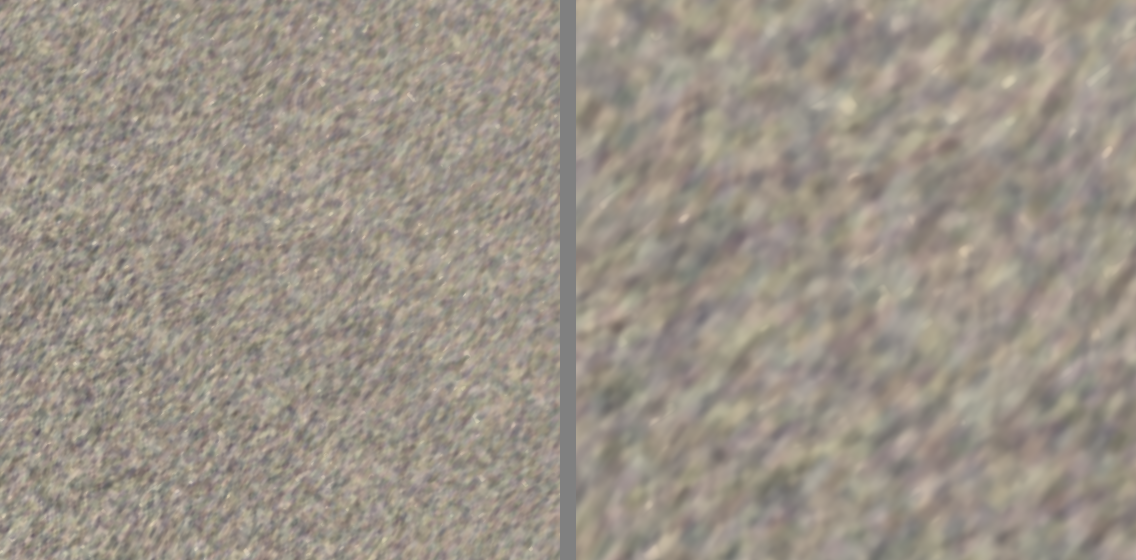
Left, the full canvas; right, a detail of the centre.
Write a WebGL 2 fragment shader that draws this texture.

```glsl
#version 300 es
precision highp float;

uniform vec2 u_resolution;
out vec4 fragColor;

// Colour
const vec3 BASE_COLOR = vec3(0.609, 0.576, 0.533);
const vec3 TONE_TINT = vec3(1.0, 0.95, 0.76);
const vec3 WARM_AXIS = vec3(0.020, 0.002, -0.022);
const vec3 ROSE_AXIS = vec3(0.014, -0.013, 0.014);
const vec3 FLECK_COLOR = vec3(0.11, 0.10, 0.08);

// Grain cells: count per canvas along and across the streaks
const vec2 LONG_GRAIN = vec2(58.0, 112.0);
const vec2 SHORT_GRAIN = vec2(78.0, 128.0);
const vec2 FINE_GRAIN = vec2(135.0, 205.0);
const vec2 TINT_GRAIN = vec2(62.0, 98.0);
const vec2 FLECK_GRAIN = vec2(72.0, 100.0);
const float STEEP_ANGLE = 0.98;
const float SHALLOW_ANGLE = 0.62;

// Contrast
const float ROUGH_CONTRAST = 0.128;
const float SMOOTH_CONTRAST = 0.096;
const float PATCH_CONTRAST = 0.022;
const float FLECK_START = 0.62;

float hash(vec2 p) {
    return fract(sin(dot(p, vec2(127.1, 311.7))) * 43758.5453);
}

// Smooth value noise in -1..1
float noise(vec2 p) {
    vec2 cell = floor(p);
    vec2 f = fract(p);
    vec2 w = f * f * f * (f * (f * 6.0 - 15.0) + 10.0);
    float low = mix(hash(cell), hash(cell + vec2(1.0, 0.0)), w.x);
    float high = mix(hash(cell + vec2(0.0, 1.0)), hash(cell + vec2(1.0, 1.0)), w.x);
    return mix(low, high, w.y) * 2.0 - 1.0;
}

// Noise stretched along a direction
float grain(vec2 uv, float angle, vec2 density, float seed) {
    vec2 dir = vec2(cos(angle), sin(angle));
    vec2 q = vec2(dot(uv, dir), dot(uv, vec2(-dir.y, dir.x)));
    return noise(q * density + seed);
}

// Broad cloudy variation
float patches(vec2 uv) {
    float sum = 0.0;
    float weight = 0.6;
    for (int i = 0; i < 3; i++) {
        sum += weight * noise(uv + 17.3 * float(i));
        uv = mat2(1.6, 1.2, -1.2, 1.6) * uv;
        weight *= 0.7;
    }
    return sum;
}

void main() {
    vec2 uv = gl_FragCoord.xy / min(u_resolution.x, u_resolution.y);

    // Slight bend so the streaks do not run perfectly straight
    vec2 bend = vec2(noise(uv * 9.0 + 3.7), noise(uv * 9.0 + 41.2));
    vec2 p = uv + 0.006 * bend;

    // Coarse at the lower left, calmer toward the upper right
    float calm = smoothstep(0.3, 1.6, uv.x * 1.2 + uv.y * 0.6);

    // Grain tone
    float tone = 0.75 * grain(p, STEEP_ANGLE, LONG_GRAIN, 5.1)
               + 0.60 * grain(p, SHALLOW_ANGLE, SHORT_GRAIN, 31.7)
               + mix(0.45, 0.22, calm) * grain(p, STEEP_ANGLE, FINE_GRAIN, 63.4);
    float light = tone * mix(ROUGH_CONTRAST, SMOOTH_CONTRAST, calm);
    light += PATCH_CONTRAST * patches(uv * 6.0 + 11.0);
    light += 0.012 * (calm - 0.5);
    vec3 color = BASE_COLOR + TONE_TINT * light;

    // Warm, cool, rose and green tints
    color += WARM_AXIS * grain(p, STEEP_ANGLE, TINT_GRAIN, 92.3);
    color += ROSE_AXIS * grain(p, SHALLOW_ANGLE, TINT_GRAIN, 127.9);

    // Sparse pale flecks
    float fleck = grain(p, SHALLOW_ANGLE, FLECK_GRAIN, 158.6);
    color += FLECK_COLOR * smoothstep(FLECK_START, 1.0, fleck) * smoothstep(-0.1, 0.6, tone);

    fragColor = vec4(clamp(color, 0.0, 1.0), 1.0);
}
```
